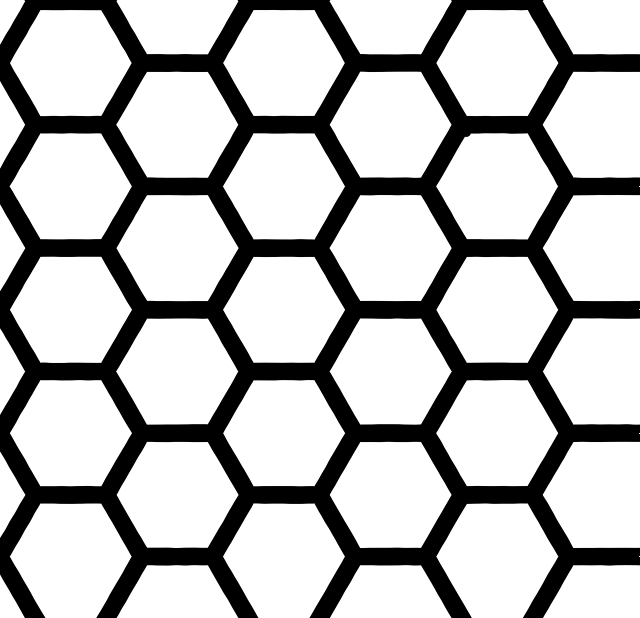
Give the GLSL for this pattern, as a Shadertoy shader.

```glsl
// Black honeycomb mesh of flat-topped hexagons on white, open along the right and bottom borders.

// Lengths are in canvas heights
const vec2  PITCH       = vec2(0.3450, 0.19966); // spacing of cells in one sublattice
const vec2  ORIGIN      = vec2(0.1146, 0.8980);  // centre of the top left cell
const float HALF_LINE   = 0.0142;
const float WOBBLE      = 0.0007;                // unevenness of the line edges
const float WOBBLE_FREQ = 70.0;
const vec2  NUB_CENTRE  = vec2(0.7547, 0.7860);  // small blot in one corner
const float NUB_RADIUS  = 0.0075;
const vec3  PAPER       = vec3(1.0);
const vec3  INK         = vec3(0.0);

float hash(vec2 p) {
    return fract(sin(dot(p, vec2(127.1, 311.7))) * 43758.5453);
}

float valueNoise(vec2 p) {
    vec2 i = floor(p);
    vec2 f = fract(p);
    f = f * f * (3.0 - 2.0 * f);
    float low  = mix(hash(i), hash(i + vec2(1.0, 0.0)), f.x);
    float high = mix(hash(i + vec2(0.0, 1.0)), hash(i + 1.0), f.x);
    return mix(low, high, f.y);
}

// Position relative to the nearest cell centre of two interleaved lattices
vec2 hexLocal(vec2 p) {
    vec2 q = (p - ORIGIN) / PITCH;
    vec2 a = (fract(q + 0.5) - 0.5) * PITCH;
    vec2 b = (fract(q) - 0.5) * PITCH;
    return dot(a, a) < dot(b, b) ? a : b;
}

// Distance to the nearest wall centreline
float wallDistance(vec2 p, float aspect) {
    vec2 local = abs(hexLocal(p));
    float flatWall = 0.5 * PITCH.y - local.y;
    float slantWall = 0.25 * length(PITCH) - dot(local, normalize(PITCH));

    // Leave the border cells open
    if (p.y < 0.25 * PITCH.y) flatWall = 1.0;
    if (p.x > aspect - PITCH.x / 6.0) slantWall = 1.0;
    return min(flatWall, slantWall);
}

void mainImage(out vec4 fragColor, in vec2 fragCoord) {
    vec2 p = fragCoord / iResolution.y;
    float aspect = iResolution.x / iResolution.y;
    float pixel = 1.0 / iResolution.y;

    // Slightly uneven walls, joined with the blot
    float wobble = WOBBLE * (valueNoise(p * WOBBLE_FREQ) - 0.5);
    float shape = wallDistance(p, aspect) - HALF_LINE + wobble;
    shape = min(shape, length(p - NUB_CENTRE) - NUB_RADIUS);

    float paper = smoothstep(-0.6 * pixel, 0.6 * pixel, shape);
    fragColor = vec4(mix(INK, PAPER, paper), 1.0);
}
```
